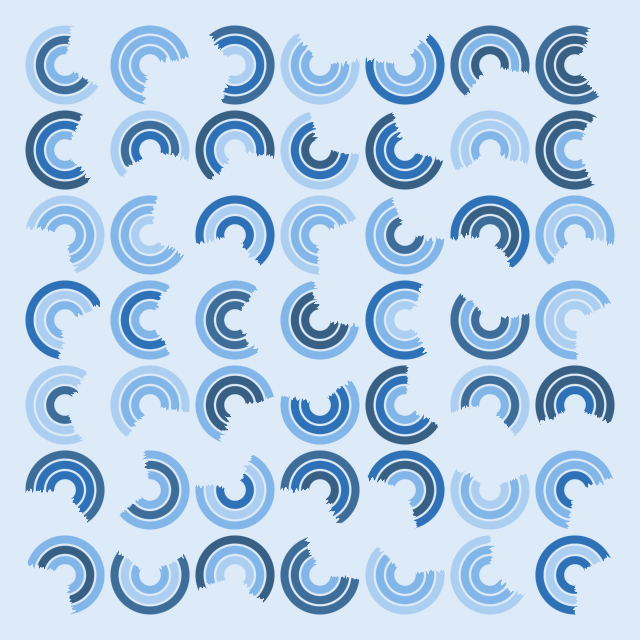
A WebGL 2 fragment shader for this pattern:

```glsl
#version 300 es
precision highp float;

#define COUNT 7.0         // cells across and down
#define MARGIN 0.0352     // border, in canvas units
#define OUTER 0.465       // outer radius, in cell units
#define PITCH 0.1215      // step from ring to ring
#define BAND 0.095        // width of a ring
#define GAP_MIN 0.97      // half opening, radians
#define GAP_MAX 1.13
#define END_JITTER 0.07   // shift of each ring end, radians
#define FRAY 0.075        // depth of the ragged ends
#define FRAY_FREQ 31.0    // teeth per cell unit of radius

uniform vec2 u_resolution;
out vec4 fragColor;

const float TAU = 6.2831853;
const int RINGS = 3;
const vec3 PAPER = vec3(0.867, 0.918, 0.973);
const vec3 NAVY = vec3(0.220, 0.375, 0.522);
const vec3 STEEL = vec3(0.242, 0.427, 0.604);
const vec3 ROYAL = vec3(0.180, 0.443, 0.714);
const vec3 SKY = vec3(0.510, 0.710, 0.910);
const vec3 MIST = vec3(0.675, 0.808, 0.941);

// Integer hash to 0..1
float hash(vec3 p) {
    uvec3 q = uvec3(ivec3(floor(p)) + 1024);
    uint h = q.x * 1597334673u ^ q.y * 3812015801u ^ q.z * 2798796415u;
    h = (h ^ (h >> 16)) * 2246822519u;
    h = (h ^ (h >> 13)) * 3266489917u;
    return float((h ^ (h >> 16)) >> 8) / 16777216.0;
}

// One-dimensional gradient noise, about -0.5..0.5
float gradientNoise(float x, vec2 cell, float seed) {
    float i = floor(x), f = x - i;
    float g0 = hash(vec3(cell, seed + i)) * 2.0 - 1.0;
    float g1 = hash(vec3(cell, seed + i + 1.0)) * 2.0 - 1.0;
    float u = f * f * f * (f * (f * 6.0 - 15.0) + 10.0);
    return mix(g0 * f, g1 * (f - 1.0), u);
}

vec3 ringColor(float pick) {
    if (pick < 0.23) return NAVY;
    if (pick < 0.37) return STEEL;
    if (pick < 0.56) return ROYAL;
    if (pick < 0.83) return SKY;
    return MIST;
}

// Signed distance to one open ring with frayed ends
float openRing(vec2 p, vec2 cell, float ring) {
    float r = length(p);
    float radius = OUTER - 0.5 * BAND - ring * PITCH;
    float band = abs(r - radius) - 0.5 * BAND;

    // Angle from the middle of the opening, in -PI..PI
    float facing = hash(vec3(cell, 1.0)) * TAU;
    float turn = mod(atan(p.y, p.x) - facing + 0.5 * TAU, TAU) - 0.5 * TAU;
    float side = step(0.0, turn);

    float halfGap = mix(GAP_MIN, GAP_MAX, hash(vec3(cell, 2.0)));
    halfGap += (hash(vec3(cell, 10.0 + ring * 2.0 + side)) - 0.5) * 2.0 * END_JITTER;

    // Ragged profile along the cut
    float seed = 100.0 + 100.0 * side;
    float fray = FRAY * gradientNoise(r * FRAY_FREQ, cell, seed)
               + 0.4 * FRAY * gradientNoise(r * FRAY_FREQ * 2.3, cell, seed + 300.0);
    float cut = (halfGap - abs(turn)) * r + fray;
    return max(band, cut);
}

void main() {
    float size = min(u_resolution.x, u_resolution.y);
    vec2 uv = (gl_FragCoord.xy - 0.5 * u_resolution) / size + 0.5;
    float scale = COUNT / (1.0 - 2.0 * MARGIN);
    vec2 grid = (uv - MARGIN) * scale;
    vec2 cell = floor(grid);
    vec2 p = fract(grid) - 0.5;
    float aa = 0.75 * scale / size;

    vec3 color = PAPER;
    bool inside = all(greaterThanEqual(cell, vec2(0.0)))
               && all(lessThan(cell, vec2(COUNT)));
    if (inside) {
        // Concentric rings, outermost first
        for (int i = 0; i < RINGS; i++) {
            float ring = float(i);
            float d = openRing(p, cell, ring);
            vec3 ink = ringColor(hash(vec3(cell, 30.0 + ring)));
            color = mix(color, ink, 1.0 - smoothstep(-aa, aa, d));
        }
    }
    fragColor = vec4(color, 1.0);
}
```
